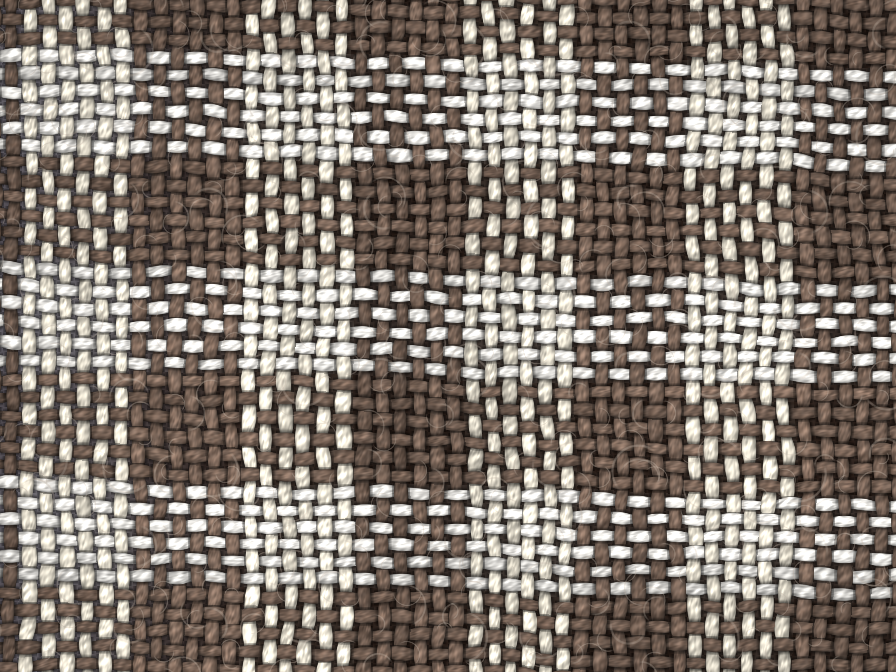
A WebGL 1 fragment shader for this texture:

```glsl
precision highp float;
uniform vec2 u_resolution;

float hash(vec2 p) {
  vec3 q = fract(vec3(p.xyx) * vec3(0.1031, 0.1030, 0.0973));
  q += dot(q, q.yzx + 33.33);
  return fract((q.x + q.y) * q.z);
}

float noise(vec2 p) {
  vec2 i = floor(p), f = fract(p);
  f = f * f * (3.0 - 2.0 * f);
  return mix(mix(hash(i), hash(i + vec2(1.0, 0.0)), f.x),
             mix(hash(i + vec2(0.0, 1.0)), hash(i + 1.0), f.x), f.y);
}

// Six pale threads, then six brown ones
vec3 dye(float id, vec3 pale, float seed) {
  vec3 brown = vec3(0.47, 0.39, 0.34);
  float shade = 0.9 + 0.2 * hash(vec2(id + 90.0, seed));
  return mix(brown, pale, step(mod(id, 12.0), 5.5)) * shade;
}

// Lit yarn in rgb; distance from its axis, in radii, in alpha
vec4 yarn(float across, float along, float id, float lift, float radius, vec3 tint) {
  float sway = 0.2 * (noise(vec2(along * 0.6 + 40.0, id)) - 0.5);
  radius += 0.04 * lift + 0.1 * (noise(vec2(along * 0.35 + 80.0, id + 9.0)) - 0.5);
  float a = (across - sway) / radius;
  float roundness = sqrt(max(0.0, 1.0 - a * a));
  float twist = sin(6.2832 * (along * 1.7 + a * 0.45 + hash(vec2(id, 5.0))));
  float fibre = noise(vec2(along * 4.0 + a * 2.0, a * 3.0 + id * 13.0));
  float light = (0.5 + 0.54 * roundness - 0.07 * a) * (0.84 + 0.18 * lift);
  light *= (0.98 + 0.09 * twist) * (0.8 + 0.4 * fibre);
  return vec4(tint * light, abs(a));
}

// Loose fibre: part of a ring in each cell of a coarse grid
float hair(vec2 p, float seed) {
  vec2 cell = floor(p);
  float r1 = hash(cell + seed), r2 = hash(cell + seed + 31.0);
  vec2 d = fract(p) - 0.5 - 0.3 * (vec2(r1, r2) - 0.5);
  float ring = abs(length(d) - 0.15 - 0.18 * r2);
  float angle = 6.2832 * hash(cell + seed + 67.0);
  float arc = smoothstep(0.0, 0.5, dot(normalize(d + 0.0001), vec2(cos(angle), sin(angle))));
  return arc * (1.0 - smoothstep(0.004, 0.022, ring)) * step(0.3, r1);
}

void main() {
  // Canvas height is 36.5 threads; y runs down
  vec2 p = vec2(gl_FragCoord.x, u_resolution.y - gl_FragCoord.y) / u_resolution.y;
  float pixel = 37.0 / u_resolution.y;

  // Slight tilt and uneven spacing of the cloth
  vec2 bend = vec2(noise(p * 7.0 + 3.0), noise(p * 7.0 + 50.0)) - 0.5;
  vec2 cloth = p + 0.011 * bend;
  cloth.y -= 0.022 * (p.x - 0.667);
  vec2 t = (cloth - vec2(0.03, 0.083)) * vec2(36.4, 37.5);
  vec2 id = floor(t), f = fract(t) - 0.5;

  // Plain weave: the upper thread alternates at each crossing
  float warpOver = 1.0 - 2.0 * mod(id.x + id.y, 2.0);
  vec3 warpDye = dye(id.x, vec3(0.97, 0.94, 0.87), 1.0);
  vec3 weftDye = dye(id.y, vec3(0.96, 0.95, 0.93), 2.0);
  vec4 warp = yarn(f.x, t.y, id.x, warpOver * cos(3.1416 * f.y), 0.34, warpDye);
  vec4 weft = yarn(f.y, t.x, id.y + 57.0, -warpOver * cos(3.1416 * f.x), 0.31, weftDye);

  vec4 upper = weft, lower = warp;
  if (warpOver > 0.0) { upper = warp; lower = weft; }

  // Gaps: dark, with a cool backing showing at the left
  vec3 gap = mix(vec3(0.32, 0.31, 0.35), vec3(0.10, 0.065, 0.05), smoothstep(0.0, 0.42, p.x));
  gap = mix(gap, 0.5 * (warpDye + weftDye), 0.16);

  // Layers with contact shadow
  float soft = 1.6 * pixel;
  vec3 color = mix(gap, lower.rgb, 1.0 - smoothstep(1.0 - soft, 1.0 + soft, lower.a));
  color *= 1.0 - 0.42 * (1.0 - smoothstep(1.0, 1.7, upper.a));
  color = mix(color, upper.rgb, 1.0 - smoothstep(1.0 - soft, 1.0 + soft, upper.a));

  // Stray fibres at several scales and angles
  for (int k = 0; k < 4; k++) {
    float n = float(k);
    float c = cos(n * 1.3), s = sin(n * 1.3);
    vec2 q = mat2(c, s, -s, c) * p * (8.0 + 2.5 * n) + 20.0;
    color = mix(color, vec3(0.74, 0.69, 0.64), 0.3 * hair(q, n * 17.0));
  }

  // Uneven light and fine grain
  color *= 0.95 + 0.14 * noise(p * 3.0 + 8.0);
  color += 0.06 * (noise(p * 190.0) - 0.5);
  gl_FragColor = vec4(clamp(color, 0.0, 1.0), 1.0);
}
```
